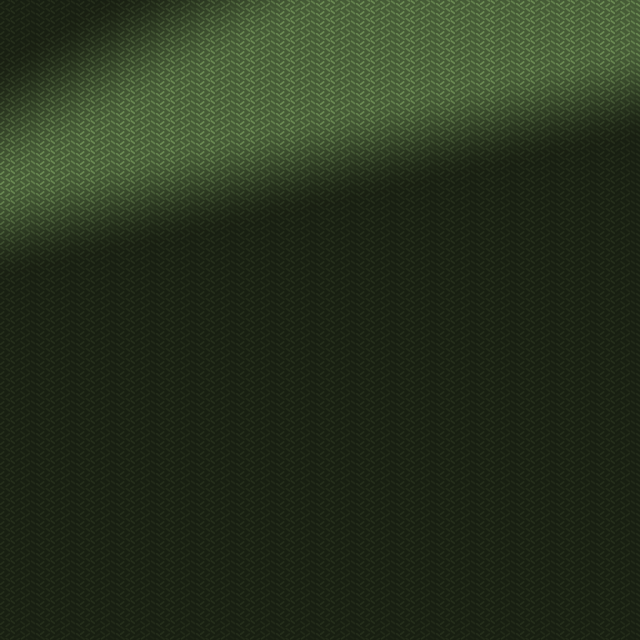
This background is drawn by a Shadertoy shader. Its source:

```glsl
const vec3 SHADOW_GREEN = vec3(0.108, 0.136, 0.078);
const vec3 LIT_GREEN = vec3(0.312, 0.405, 0.242);
const float THREADS = 128.0;
const vec2 TILE = vec2(8.0, 2.0);

float hash21(vec2 p) {
    vec3 q = fract(vec3(p.xyx) * 0.1031);
    q += dot(q, q.yzx + 33.33);
    return fract((q.x + q.y) * q.z);
}

// Signed height above a sloping line
float aboveLine(vec2 p, float start, float slope) {
    return p.y - start - slope * p.x;
}

// Soft beam between two diverging lines
float beam(vec2 p) {
    float lower = smoothstep(-0.078, 0.078, aboveLine(p, 0.638, 0.22));
    float upper = smoothstep(-0.105, 0.105, aboveLine(p, 0.808, 0.57));
    return lower * (1.0 - upper);
}

// Distance to a centred dash with rounded ends
float dashDistance(vec2 p, vec2 direction, float halfLength, float radius) {
    float along = clamp(dot(p, direction), -halfLength, halfLength);
    return length(p - direction * along) - radius;
}

// One stitch with its own slant, offset and tone
float stitch(vec2 local, vec2 id, float blur) {
    float slant = hash21(id + 17.0) < 0.5 ? -1.0 : 1.0;
    vec2 direction = normalize(vec2(1.0, 0.75 * slant));
    vec2 offset = vec2(hash21(id + 31.0), hash21(id + 47.0)) - 0.5;
    float d = dashDistance(local - 0.25 * offset, direction, 0.38, 0.17);
    float tone = mix(0.3, 1.0, hash21(id + 3.0));
    return tone * (1.0 - smoothstep(-blur, blur, d));
}

// Cloth of staggered stitches that repeat in small tiles
float weave(vec2 uv, float threads, float pixelSize) {
    vec2 p = uv * threads;
    p.y += 0.5 * mod(floor(p.x), 2.0);
    float blur = clamp(pixelSize * threads * 0.6, 0.04, 0.5);
    float thread = stitch(fract(p) - 0.5, mod(floor(p), TILE), blur);
    return 0.88 + 0.52 * thread;
}

void mainImage(out vec4 fragColor, in vec2 fragCoord) {
    vec2 uv = fragCoord / iResolution.xy;
    float pixelSize = 1.0 / min(iResolution.x, iResolution.y);

    // Light the cloth, then modulate it by its threads
    vec3 color = mix(SHADOW_GREEN, LIT_GREEN, beam(uv));
    color *= weave(uv, THREADS, pixelSize);
    fragColor = vec4(color, 1.0);
}
```
